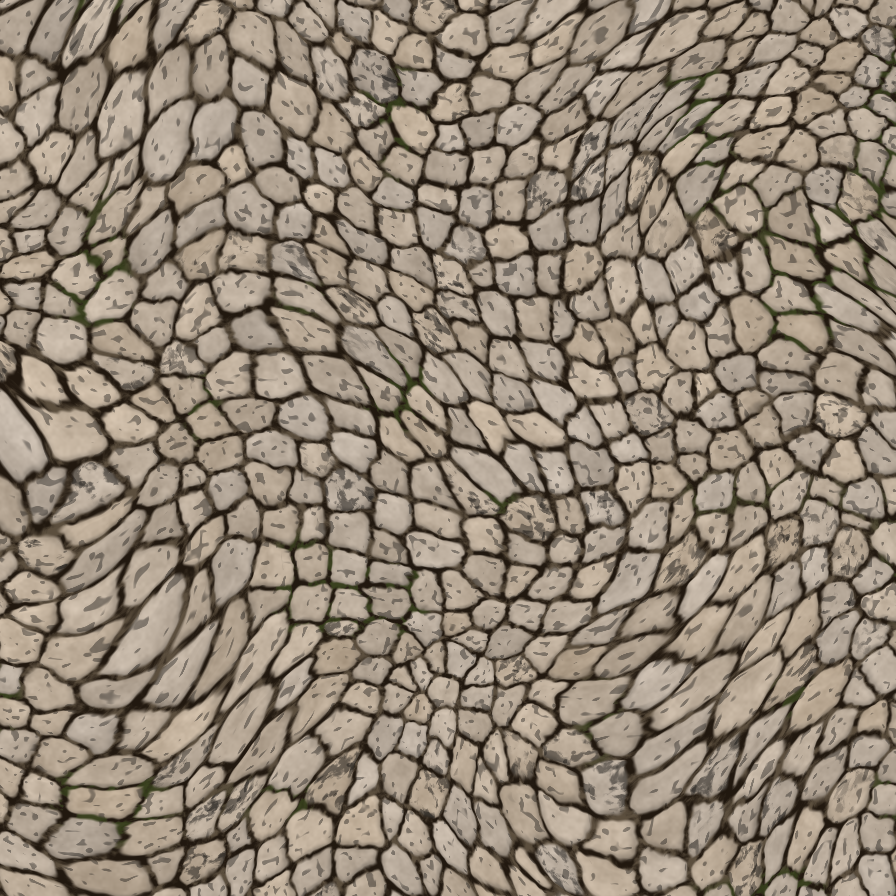
This texture is drawn by a WebGL 2 fragment shader. Its source:

```glsl
#version 300 es
precision highp float;

uniform vec2 u_resolution;
out vec4 fragColor;

// Integer hash giving two values in 0..1
vec2 hash2(vec2 cell) {
    uvec2 v = uvec2(ivec2(cell) + 4096) * 1664525u + 1013904223u;
    v.x += v.y * 1664525u;
    v.y += v.x * 1664525u;
    v ^= v >> 16u;
    v.x += v.y * 1664525u;
    v.y += v.x * 1664525u;
    v ^= v >> 16u;
    return vec2(v & 65535u) / 65535.0;
}

float noise(vec2 p) {
    vec2 i = floor(p), f = fract(p);
    f = f * f * (3.0 - 2.0 * f);
    float low = mix(hash2(i).x, hash2(i + vec2(1, 0)).x, f.x);
    float high = mix(hash2(i + vec2(0, 1)).x, hash2(i + vec2(1, 1)).x, f.x);
    return mix(low, high, f.y);
}

float fbm(vec2 p) {
    float sum = 0.0, amplitude = 0.5;
    for (int i = 0; i < 4; i++) {
        sum += amplitude * noise(p);
        p = mat2(1.6, 1.2, -1.2, 1.6) * p + 7.3;
        amplitude *= 0.5;
    }
    return sum / 0.9375;
}

// Stone centre in xy, size weight in z
vec3 stoneSeed(vec2 cell) {
    return vec3(cell + 0.5 + 0.68 * (hash2(cell) - 0.5), 0.2 * hash2(cell + 311.0).x);
}

// Bends the rows of stones into arcs and roughens their outlines
vec2 layStones(vec2 uv) {
    vec2 p = uv * 22.5;
    p += 1.1 * vec2(sin(uv.y * 9.0 + 1.0), sin(uv.x * 11.0 + 2.0 * uv.y));
    p += 1.8 * (vec2(noise(uv * 5.0), noise(uv * 5.0 + 40.0)) - 0.5);
    p += 0.16 * (vec2(noise(p * 2.7), noise(p * 2.7 + 80.0)) - 0.5);
    return p + 0.06 * (vec2(noise(p * 8.0), noise(p * 8.0 + 60.0)) - 0.5);
}

void main() {
    vec2 uv = gl_FragCoord.xy / u_resolution.y;
    vec2 p = layStones(uv);
    float pixel = 22.5 / u_resolution.y;

    // Nearest stone by weighted distance
    vec2 home = floor(p), id = home;
    vec3 stone = vec3(0.0);
    float nearest = 1e3;
    for (int y = -2; y <= 2; y++)
    for (int x = -2; x <= 2; x++) {
        vec2 cell = home + vec2(x, y);
        vec3 seed = stoneSeed(cell);
        vec2 d = seed.xy - p;
        float power = dot(d, d) - seed.z;
        if (power < nearest) {
            nearest = power;
            stone = seed;
            id = cell;
        }
    }

    // Rounded distance to the joints and the direction they face
    float total = 0.0;
    vec2 outward = vec2(0.0);
    for (int y = -2; y <= 2; y++)
    for (int x = -2; x <= 2; x++) {
        if (x == 0 && y == 0) continue;
        vec3 seed = stoneSeed(id + vec2(x, y));
        vec2 d = seed.xy - p, across = seed.xy - stone.xy;
        float joint = (dot(d, d) - seed.z - nearest) / (2.0 * length(across));
        float weight = exp(-20.0 * joint);
        total += weight;
        outward += weight * normalize(across);
    }
    float edge = -log(total) / 20.0;
    float lit = dot(outward / total, normalize(vec2(-0.5, 0.85)));

    // Stone face: tone per stone, mottling, grain, pits and chips
    vec2 tone = hash2(id + 97.0);
    float mottle = fbm(p * 2.2 + tone * 30.0) - 0.5;
    float grain = noise(uv * 250.0) + noise(uv * 130.0 + 9.0) - 1.0;
    vec3 face = mix(vec3(0.69, 0.63, 0.56), vec3(0.775, 0.715, 0.645), tone.x);
    face += (tone.y - 0.5) * vec3(0.02, 0.0, -0.03);
    face += 0.14 * mottle + 0.035 * grain;
    face *= 1.0 - 0.35 * smoothstep(0.73, 0.85, noise(p * 7.0 + 50.0));
    float worn = smoothstep(0.86, 0.95, hash2(id + 531.0).x);
    face *= 1.0 - 0.45 * worn * smoothstep(0.5, 0.68, fbm(p * 5.0 + 20.0));

    // Bevel lit from the upper left
    face *= mix(0.86, 1.0, smoothstep(0.04, 0.2, edge));
    face *= 1.0 + 0.16 * lit * (1.0 - smoothstep(0.05, 0.24, edge));

    // Joints: dark soil, lighter grit, a little moss
    float grit = fbm(p * 5.0);
    vec3 soil = mix(vec3(0.13, 0.095, 0.06), vec3(0.36, 0.31, 0.245), smoothstep(0.35, 0.75, grit));
    float moss = smoothstep(0.68, 0.8, noise(uv * 9.0 + 13.0)) * smoothstep(0.4, 0.6, grit);
    soil = mix(soil, vec3(0.17, 0.23, 0.07), 0.7 * moss);

    float gap = 0.055 + 0.04 * (noise(p * 0.8 + 5.0) - 0.5) - 0.02 * lit;
    float soft = max(0.038, pixel);
    float cover = smoothstep(gap - soft, gap + soft, edge);
    fragColor = vec4(clamp(mix(soil, face, cover), 0.0, 1.0), 1.0);
}
```
